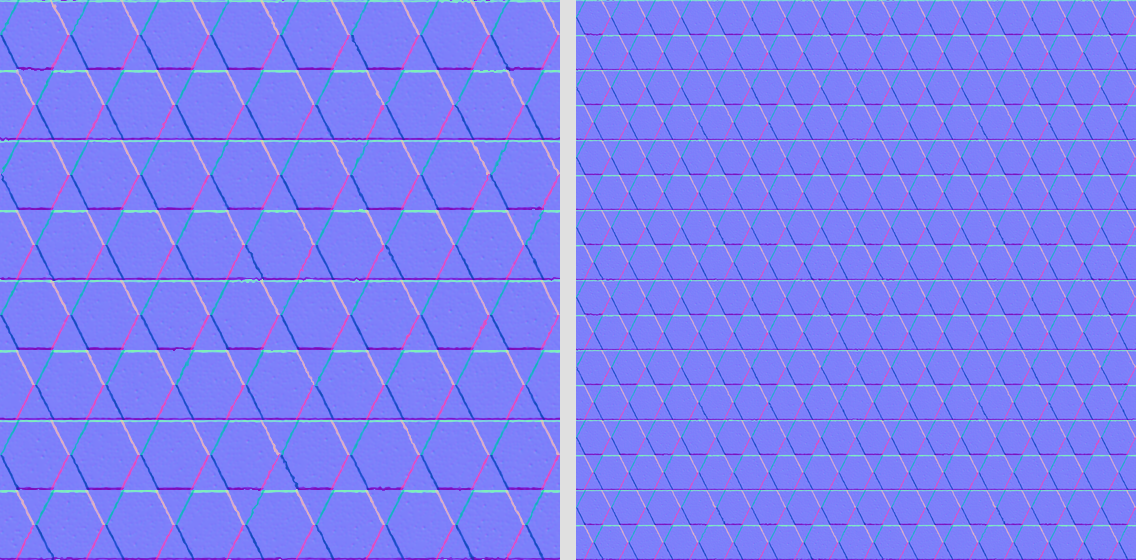
Left: one tile. Right: repeated 2 by 2.
Write a WebGL 1 fragment shader that draws this texture map.

```glsl
precision highp float;
// Tiling normal map of raised hexagons and sunken triangles with chipped edges and fine pitting.
uniform vec2 u_resolution;

const float REPEATS = 8.0;        // hexagons across and rows down (even, so rows wrap)
const float EDGE_INSET = 0.016;   // bevel centre inside the hexagon, in cells
const float FLAT_HALF = 0.015;    // half width of the level bevels
const float SLANT_HALF = 0.0115;  // half width of the slanted bevels
const float THIN_HALF = 0.0105;   // half width along the continuous row lines
const float EDGE_SOFT = 0.013;    // bevel falloff
const float EDGE_SLOPE = 1.75;    // steepness of the bevel
const float THIN_EDGE = 0.70;     // bevel strength along triangle bases
const float WOBBLE = 0.011;       // raggedness of all edges
const float WEAR = 0.022;         // extra raggedness in worn patches
const float WOBBLE_CELLS = 190.0;
const float WEAR_CELLS = 22.0;
const float GRAIN_CELLS = 150.0;
const float GRAIN_SLOPE = 0.12;
const float PIT_CELLS = 64.0;
const float PIT_SLOPE = 0.36;
const float SWELL_SLOPE = 0.003;
const float TAU = 6.2831853;

vec3 hash3(vec2 p) {
  vec3 q = fract(p.xyx * vec3(0.1031, 0.1030, 0.0973));
  q += dot(q, q.yxz + 33.33);
  return fract((q.xxy + q.yzz) * q.zyx);
}

// Value noise in three channels that wraps after a whole number of cells.
vec3 wrapNoise(vec2 uv, float cells) {
  vec2 p = uv * cells;
  vec2 i = floor(p);
  vec2 f = fract(p);
  f = f * f * (3.0 - 2.0 * f);
  vec3 a = hash3(mod(i, cells));
  vec3 b = hash3(mod(i + vec2(1.0, 0.0), cells));
  vec3 c = hash3(mod(i + vec2(0.0, 1.0), cells));
  vec3 d = hash3(mod(i + 1.0, cells));
  return mix(mix(a, b, f.x), mix(c, d, f.x), f.y);
}

// Slope of scattered round dents, one candidate per wrapped cell.
vec2 dentSlope(vec2 uv, float cells, float radius, float density) {
  vec2 p = uv * cells;
  vec2 base = floor(p);
  vec2 slope = vec2(0.0);
  for (int y = -1; y <= 1; y++) {
    for (int x = -1; x <= 1; x++) {
      vec2 cell = base + vec2(float(x), float(y));
      vec3 rnd = hash3(mod(cell, cells) + cells);
      vec2 d = (p - cell - 0.15 - 0.7 * rnd.xy) / radius;
      float depth = step(rnd.z, density) * (0.4 + 0.6 * fract(rnd.z * 57.0));
      slope -= depth * d * exp(-dot(d, d));
    }
  }
  return slope;
}

// Bevel profile lying just inside an edge; d is positive inside.
float bevel(float d, float halfWidth, float pixel) {
  float soft = max(EDGE_SOFT, 0.7 * pixel);
  return 1.0 - smoothstep(halfWidth - soft, halfWidth + soft, abs(d - EDGE_INSET));
}

// Slope of the hexagon rims, in cell units.
vec2 rimSlope(vec2 p, float pixel) {
  float odd = mod(floor(p.y), 2.0);
  vec2 local = vec2(fract(p.x + 0.5 - 0.5 * odd), fract(p.y)) - 0.5;
  vec2 a = abs(local);
  vec2 side = vec2(local.x < 0.0 ? -1.0 : 1.0, local.y < 0.0 ? -1.0 : 1.0);
  vec2 slantNormal = normalize(vec2(2.0, 1.0));
  float slantDist = dot(vec2(0.5, 0.0) - a, slantNormal);
  float flatDist = 0.5 - a.y;

  // Every second row line runs on, thinner, past the hexagon edges.
  float shared = 1.0 - abs(odd - step(0.0, local.y));
  float inside = smoothstep(-pixel, pixel, slantDist);
  float level = bevel(flatDist, mix(FLAT_HALF, THIN_HALF, shared), pixel);
  float flatEdge = level * mix(THIN_EDGE * shared, 1.0, inside);
  float slantEdge = bevel(slantDist, SLANT_HALF, pixel);
  return side * (slantNormal * slantEdge + vec2(0.0, flatEdge * (1.0 - 0.5 * slantEdge)));
}

// Broad unevenness from layered sines with whole frequencies.
vec2 swellSlope(vec2 uv) {
  vec2 t = TAU * uv;
  return SWELL_SLOPE * vec2(sin(9.0 * t.x + 5.0 * t.y) + sin(17.0 * t.y - 6.0 * t.x),
                            cos(7.0 * t.y - 11.0 * t.x) + sin(19.0 * t.x + 4.0 * t.y));
}

void main() {
  vec2 uv = gl_FragCoord.xy / u_resolution;
  float pixel = REPEATS / min(u_resolution.x, u_resolution.y);

  // Ragged edges, rougher in a few patches
  vec3 rough = wrapNoise(uv, WOBBLE_CELLS);
  float worn = smoothstep(0.62, 0.9, wrapNoise(uv, WEAR_CELLS).x);
  vec2 ragged = (rough.xy - 0.5) * (WOBBLE + WEAR * worn);
  float strength = EDGE_SLOPE * (0.65 + 0.7 * rough.z);
  vec2 slope = strength * rimSlope(uv * REPEATS + ragged, pixel);

  // Surface grain and pits
  slope += GRAIN_SLOPE * dentSlope(uv, GRAIN_CELLS, 0.42, 0.75);
  slope += PIT_SLOPE * dentSlope(uv, PIT_CELLS, 0.17, 0.22);
  slope += swellSlope(uv);

  vec3 normal = normalize(vec3(slope, 1.0));
  gl_FragColor = vec4(mix(vec3(0.49, 0.5, 0.49), vec3(0.99, 1.0, 0.98), normal), 1.0);
}
```
